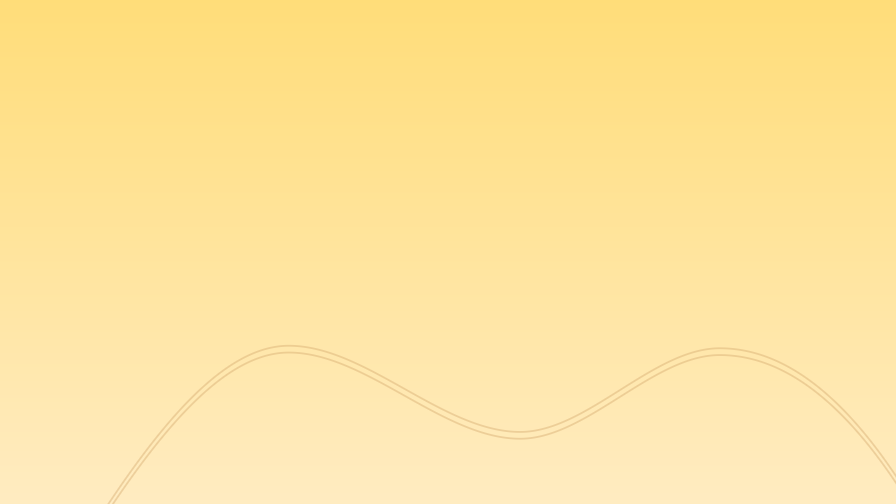
Write a Shadertoy shader that draws this background.

```glsl
const vec3 TOP_YELLOW = vec3(1.0, 0.866, 0.475);
const vec3 BOTTOM_CREAM = vec3(1.0, 0.924, 0.757);
const vec3 LINE_TAN = vec3(0.83, 0.66, 0.43);
const float LINE_OPACITY = 0.42;
const float LINE_HALF_WIDTH = 0.0018;
const float LINE_GAP = 0.0135;

// Curve knots: x, y and slope, in units of canvas height
const int KNOT_COUNT = 5;
const vec3 KNOTS[KNOT_COUNT] = vec3[](
    vec3(0.215, 0.000, 1.50),
    vec3(0.573, 0.314, 0.00),
    vec3(1.032, 0.143, 0.00),
    vec3(1.428, 0.309, 0.00),
    vec3(1.778, 0.055, -1.50));

// Cubic Hermite segment: returns height and slope at x
vec2 hermite(vec3 a, vec3 b, float x) {
    float width = b.x - a.x;
    float t = (x - a.x) / width;
    float rise = b.y - a.y;
    float c1 = a.z * width;
    float c2 = 3.0 * rise - (2.0 * a.z + b.z) * width;
    float c3 = (a.z + b.z) * width - 2.0 * rise;
    float height = a.y + t * (c1 + t * (c2 + t * c3));
    float slope = (c1 + t * (2.0 * c2 + 3.0 * t * c3)) / width;
    return vec2(height, slope);
}

vec2 hillCurve(float x) {
    vec2 curve = hermite(KNOTS[0], KNOTS[1], x);
    for (int i = 1; i < KNOT_COUNT - 1; i++) {
        if (x > KNOTS[i].x) curve = hermite(KNOTS[i], KNOTS[i + 1], x);
    }
    return curve;
}

float strokeCoverage(float dist, float pixel) {
    return clamp(0.5 + (LINE_HALF_WIDTH - abs(dist)) / pixel, 0.0, 1.0);
}

void mainImage(out vec4 fragColor, in vec2 fragCoord) {
    vec2 p = fragCoord / iResolution.y;
    float pixel = 1.0 / iResolution.y;

    // Vertical gradient
    vec3 color = mix(BOTTOM_CREAM, TOP_YELLOW, p.y);

    // Pair of thin wavy lines
    vec2 curve = hillCurve(p.x);
    float steepness = sqrt(1.0 + curve.y * curve.y);
    float offset = p.y - curve.x;
    float upper = strokeCoverage(offset / steepness, pixel);
    float lower = strokeCoverage((offset + LINE_GAP) / steepness, pixel);
    color = mix(color, LINE_TAN, LINE_OPACITY * max(upper, lower));

    fragColor = vec4(color, 1.0);
}
```
